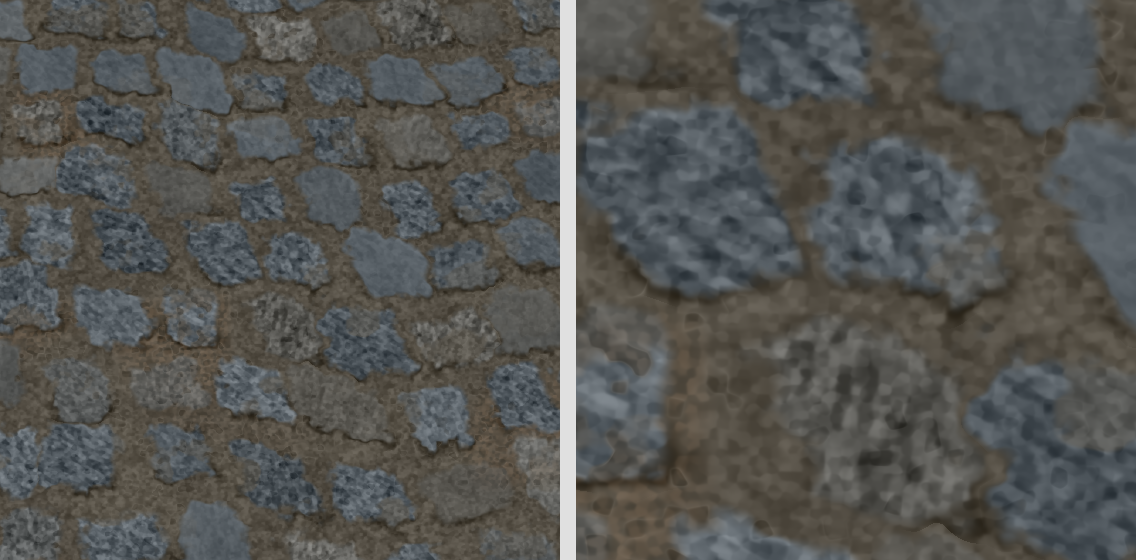
Left: the whole. Right: its middle third, enlarged.
Reproduce this texture procedurally as a WebGL 2 fragment shader.

```glsl
#version 300 es
precision highp float;
// Worn granite setts in sandy dirt, seen at a slant. Jittered rounded boxes
// are laid in rows on a perspective-warped plane; smooth cellular noise
// roughens their outlines and gives the speckle of stone and soil.

uniform vec2 u_resolution;
out vec4 fragColor;

float hash(vec2 c) {
  vec3 q = fract(c.xyx * vec3(0.1031, 0.1030, 0.0973));
  q += dot(q, q.yzx + 33.33);
  return fract((q.x + q.y) * q.z);
}

vec2 hash2(vec2 c) {
  return vec2(hash(c), hash(c + 57.3));
}

mat2 rotation(float a) {
  return mat2(cos(a), sin(a), -sin(a), cos(a));
}

// Cellular noise with soft borders: random cell values blended by distance.
float grain(vec2 p) {
  vec2 cell = floor(p);
  float total = 0.0, weights = 0.0;
  for (int j = -1; j <= 1; j++) {
    for (int i = -1; i <= 1; i++) {
      vec2 c = cell + vec2(i, j);
      vec2 r = c + 0.15 + 0.7 * hash2(c) - p;
      float w = exp(-6.0 * dot(r, r));
      total += w * hash(c + 19.7);
      weights += w;
    }
  }
  return total / weights;
}

// Canvas to paving plane: x counts columns, y counts rows downwards.
vec2 pavingPlane(vec2 p) {
  float depth = 1.0 - p.y;
  float column = (p.x + 0.2) / (1.0 + 0.5 * depth) / 0.117;
  float row = log(1.0 + 0.82 * depth) / 0.07;
  return vec2(column, row + 0.22 * sin(column * 0.8) + 0.1 * sin(column * 1.9 + row));
}

// Nearest sett: signed distance, height within the stone, and its cell.
vec4 nearestSett(vec2 plane) {
  vec4 best = vec4(9.0, 0.0, 0.0, 0.0);
  for (int j = -1; j <= 1; j++) {
    float row = floor(plane.y) + float(j);
    float shift = hash(vec2(row, 3.0));
    for (int i = -1; i <= 1; i++) {
      vec2 cell = vec2(floor(plane.x - shift) + float(i), row);
      vec2 jitter = hash2(cell + 11.0) - 0.5;
      vec2 halfSize = vec2(0.38, 0.39) + 0.16 * (hash2(cell + 31.0) - 0.5);
      vec2 q = plane - cell - vec2(shift, 0.0) - 0.5 - 0.16 * jitter;
      q = rotation(0.35 * (hash(cell + 71.0) - 0.5)) * q;
      q.x *= 1.0 + 0.3 * jitter.x * q.y;
      vec2 corner = abs(q) - halfSize + 0.15;
      float d = length(max(corner, 0.0)) + min(max(corner.x, corner.y), 0.0) - 0.15;
      if (d < best.x) best = vec4(d, q.y, cell);
    }
  }
  return best;
}

void main() {
  vec2 p = gl_FragCoord.xy / u_resolution;
  vec2 ground = p * vec2(1.0, 1.15);
  float fine = grain(ground * 165.0);
  float medium = grain(ground * 85.0 + 7.0);
  float broad = grain(ground * 15.0 + 3.0);
  float patches = grain(ground * 5.0 + 40.0);

  // Setts with chipped outlines
  vec2 chips = vec2(grain(ground * 32.0), grain(ground * 32.0 + 90.0)) - 0.5;
  vec4 sett = nearestSett(pavingPlane(p) + 0.17 * chips);
  float edge = sett.x + 0.07 * (medium - 0.5);
  float kind = hash(sett.zw + 5.0);
  float roughness = mix(0.3, 1.0, smoothstep(0.1, 0.5, hash(sett.zw + 83.0)));

  // Sandy dirt with crumbs, dark pits and rusty patches
  vec3 dirt = mix(vec3(0.325, 0.302, 0.264), vec3(0.368, 0.345, 0.302), broad);
  dirt += 0.10 * (medium - 0.5) + 0.09 * (fine - 0.5);
  dirt -= 0.09 * smoothstep(0.68, 0.9, medium) * smoothstep(0.35, 0.6, patches);
  dirt += vec3(0.03, 0.0, -0.02) * smoothstep(0.6, 0.85, patches) * fine;

  // Granite: speckle runs along a direction of its own in every sett
  vec2 along = rotation(0.4 + 1.4 * kind) * ground;
  float speckle = grain(along * vec2(70.0, 125.0) + 20.0 * kind);
  vec3 granite = mix(vec3(0.338, 0.369, 0.393), vec3(0.375, 0.372, 0.355),
                     smoothstep(0.72, 0.9, kind));
  granite += 0.07 * (hash(sett.zw + 47.0) - 0.5) + 0.06 * (broad - 0.5);
  granite += roughness * (0.19 * (speckle - 0.5) + 0.13 * (fine - 0.5));
  granite -= 0.07 * roughness * smoothstep(0.7, 0.9, medium);
  granite += 0.03 * smoothstep(-0.14, -0.03, edge) * smoothstep(0.0, -0.3, sett.y);

  // Dirt lies over the sunken setts and in hollows
  float cover = smoothstep(0.05, -0.05, edge);
  float sunken = smoothstep(0.82, 0.95, hash(sett.zw + 23.0));
  float hollow = smoothstep(0.62, 0.82, broad + 0.25 * (medium - 0.5));
  cover *= 1.0 - 0.6 * max(sunken, hollow * roughness);
  vec3 color = mix(dirt, granite, cover);

  // Broken shadow line below each sett
  float rim = exp(-pow((edge - 0.03) / 0.05, 2.0));
  color -= 0.12 * rim * smoothstep(0.0, 0.35, sett.y) * smoothstep(0.3, 0.7, broad);
  color -= 0.025 * rim * medium;

  color += 0.03 * (patches - 0.5) - 0.012 * p.y;
  fragColor = vec4(color, 1.0);
}
```
